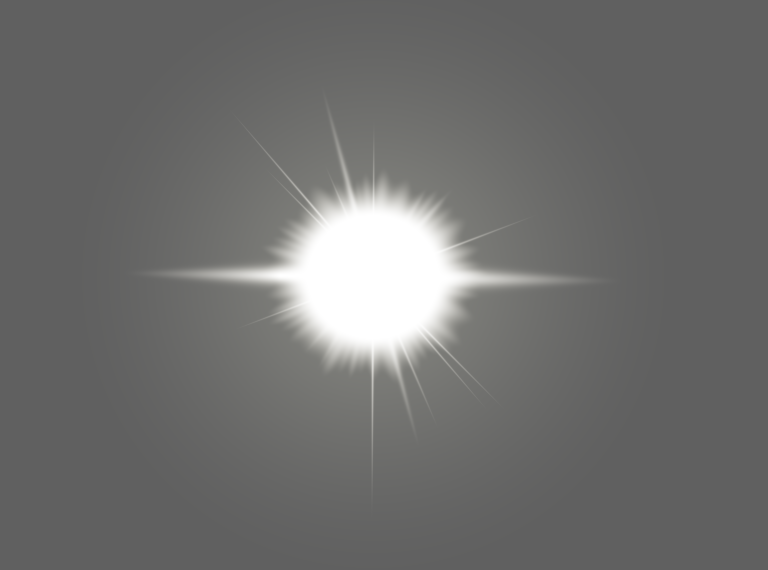
This background is drawn by a WebGL 2 fragment shader. Its source:

```glsl
#version 300 es
precision highp float;
// A white star flare on a grey field: a wide dim halo, a hot core with a
// feathered rim, a tapering horizontal streak and thin paired rays.
// Every light is a coverage value, and all are joined by screen blending.

uniform vec2 u_resolution;
out vec4 fragColor;

const vec3 FIELD_GREY = vec3(0.376);
const vec3 HALO_TINT = vec3(0.190, 0.192, 0.165);
const vec3 WARM_LIGHT = vec3(1.0, 0.985, 0.945);
const vec2 FLARE_OFFSET = vec2(-0.019, 0.014);

// Each ray pair: angle in degrees, forward length, backward length, width
const int RAY_COUNT = 8;
const vec4 RAYS[RAY_COUNT] = vec4[](
    vec4(130.6, 0.390, 0.310, 0.0022),
    vec4(134.8, 0.270, 0.330, 0.0022),
    vec4(105.0, 0.350, 0.310, 0.0060),
    vec4(113.2, 0.215, 0.290, 0.0030),
    vec4( 89.7, 0.280, 0.430, 0.0022),
    vec4( 20.8, 0.310, 0.260, 0.0025),
    vec4( 48.0, 0.210, 0.180, 0.0075),
    vec4( 59.0, 0.185, 0.190, 0.0075)
);

float screenBlend(float a, float b) {
    return 1.0 - (1.0 - a) * (1.0 - b);
}

float bell(float d, float width) {
    return exp(-d * d / (width * width));
}

// Layered sines around the circle give the rim its fine spikes
float rimRipple(float angle) {
    return 0.40 * sin(angle * 9.0 + 1.0)
         + 0.35 * sin(angle * 23.0 + 2.0 * sin(angle * 4.0))
         + 0.25 * sin(angle * 41.0 + 3.0 * sin(angle * 7.0));
}

float core(vec2 p, float inner, float outer) {
    float r = length(p * vec2(0.98, 1.04));
    float feather = smoothstep(inner, outer, r);
    float spread = 1.0 + 0.09 * feather * rimRipple(atan(p.y, p.x));
    return 1.0 - smoothstep(inner, outer, r / spread);
}

// A pair of opposite spikes, both narrowing towards their tips
float rayPair(vec2 p, vec4 ray) {
    float angle = radians(ray.x);
    vec2 dir = vec2(cos(angle), sin(angle));
    float along = dot(p, dir);
    float across = dot(p, vec2(-dir.y, dir.x));
    float reach = along > 0.0 ? ray.y : ray.z;
    float fade = max(1.0 - abs(along) / reach, 0.0);
    float width = ray.w * (0.35 + fade);
    return min(1.1 * pow(fade, 1.3), 0.6) * bell(across, width);
}

float streak(vec2 p, float reach, float tilt) {
    float fade = max(1.0 - abs(p.x) / reach, 0.0);
    float gain = mix(2.0, 1.65, smoothstep(-0.1, 0.1, p.x));
    float width = 0.004 + 0.019 * fade;
    return min(gain * pow(fade, 1.5), 1.0) * bell(p.y - tilt * p.x, width);
}

float halo(vec2 p, float reach) {
    return pow(max(1.0 - length(p) / reach, 0.0), 1.5);
}

void main() {
    // Canvas height is one unit, with the flare at the origin
    vec2 p = (gl_FragCoord.xy - 0.5 * u_resolution) / u_resolution.y;
    p -= FLARE_OFFSET;

    // Gather the bright parts
    float light = core(p, 0.110, 0.187);
    light = screenBlend(light, streak(p, 0.44, -0.016));
    for (int i = 0; i < RAY_COUNT; i++) {
        light = screenBlend(light, rayPair(p, RAYS[i]));
    }

    // Faint light is warm, full light is pure white
    vec3 background = FIELD_GREY + HALO_TINT * halo(p, 0.54);
    vec3 lightColor = mix(WARM_LIGHT, vec3(1.0), light);
    fragColor = vec4(mix(background, lightColor, light), 1.0);
}
```
